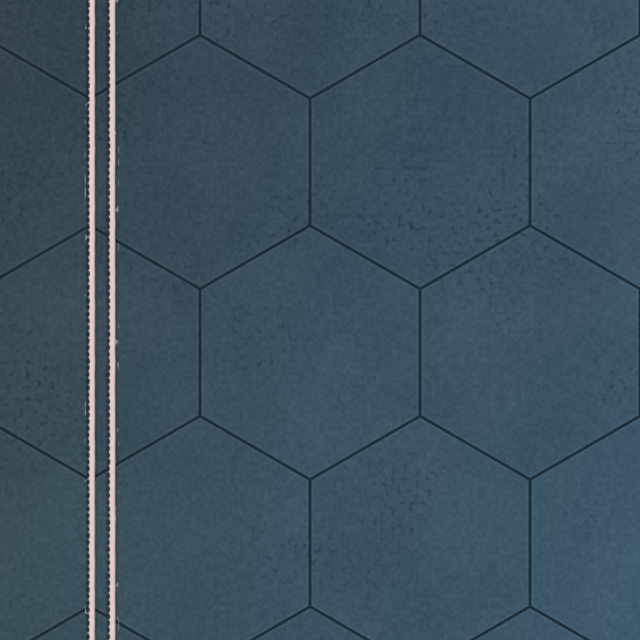
A WebGL 1 fragment shader for this pattern:

```glsl
precision highp float;

uniform vec2 u_resolution;

const float TILE_WIDTH = 0.34375;
const vec2 TILE_CENTER = vec2(0.4844, 0.4492);
const vec2 HEX_PERIOD = vec2(1.0, 1.7320508);
const vec3 GROUT = vec3(0.10, 0.155, 0.19);
const vec3 CORD = vec3(0.90, 0.795, 0.765);
const vec3 FUZZ = vec3(0.63, 0.60, 0.62);

float hash(vec2 p) {
  vec3 q = fract(vec3(p.xyx) * 0.1031);
  q += dot(q, q.yzx + 33.33);
  return fract((q.x + q.y) * q.z);
}

vec2 gradient(vec2 cell) {
  float angle = 6.28318 * hash(cell);
  return vec2(cos(angle), sin(angle));
}

// Gradient noise, roughly -0.7 to 0.7
float noise(vec2 p) {
  vec2 i = floor(p), f = fract(p);
  vec2 w = f * f * f * (f * (f * 6.0 - 15.0) + 10.0);
  vec2 e = vec2(1.0, 0.0);
  float a = dot(gradient(i), f);
  float b = dot(gradient(i + e.xy), f - e.xy);
  float c = dot(gradient(i + e.yx), f - e.yx);
  float d = dot(gradient(i + e.xx), f - e.xx);
  return mix(mix(a, b, w.x), mix(c, d, w.x), w.y);
}

float fbm(vec2 p) {
  float sum = 0.0, amplitude = 0.5;
  for (int i = 0; i < 4; i++) {
    sum += amplitude * noise(p);
    p = p * 2.03 + 17.3;
    amplitude *= 0.5;
  }
  return sum;
}

// Antialiased coverage of a band around zero
float band(float d, float halfWidth, float px) {
  return 1.0 - smoothstep(halfWidth - px, halfWidth + px, abs(d));
}

// Position inside the nearest pointy-top hexagon of unit width
vec2 hexLocal(vec2 p) {
  vec2 a = mod(p + 0.5 * HEX_PERIOD, HEX_PERIOD) - 0.5 * HEX_PERIOD;
  vec2 b = mod(p, HEX_PERIOD) - 0.5 * HEX_PERIOD;
  return dot(a, a) < dot(b, b) ? a : b;
}

float hexEdge(vec2 p) {
  p = abs(p);
  return 0.5 - max(p.x, dot(p, vec2(0.5, 0.8660254)));
}

// Broad colour drift with fine grain and worn dark speckles
vec3 stone(vec2 uv, float tint) {
  vec3 bottom = mix(vec3(0.232, 0.310, 0.345), vec3(0.235, 0.345, 0.420), uv.x);
  vec3 top = mix(vec3(0.205, 0.265, 0.305), vec3(0.240, 0.330, 0.390), uv.x);
  vec3 color = mix(bottom, top, smoothstep(0.0, 1.0, uv.y));
  float grain = 0.030 * noise(uv * 150.0) + 0.018 * noise(uv * 67.0 + 9.0);
  float clouds = 0.045 * fbm(uv * 5.0 + 3.0);
  float patches = smoothstep(-0.1, 0.4, fbm(uv * 4.0 + 31.0) + 0.25 * (uv.y - 0.5));
  float speckle = smoothstep(0.12, 0.5, noise(uv * 105.0 + 51.0)) * patches;
  return color + grain + clouds + tint - 0.065 * speckle;
}

// Pale cord with a dark beaded left side and stray fibres
vec3 drawCord(vec3 base, vec2 uv, float x, float fuzzSide, float px) {
  float d = uv.x - x + 0.0007 * noise(vec2(uv.y * 45.0, x * 90.0));
  float shadow = band(d, 0.0085, px + 0.002);
  vec3 color = mix(base, base * 0.75, 0.6 * shadow);

  vec2 tuft = vec2((d - fuzzSide * 0.007) * 110.0, uv.y * 58.0 + x * 300.0);
  float fibre = smoothstep(0.24, 0.42, noise(tuft)) * band(d - fuzzSide * 0.006, 0.0045, px);
  color = mix(color, FUZZ, 0.75 * fibre);

  float core = band(d, 0.0052, px);
  float rounded = 1.0 - 0.16 * smoothstep(0.0015, 0.0052, abs(d));
  color = mix(color, CORD * rounded + 0.03 * noise(uv * 130.0), core);

  // Scalloped beads along the left rim
  float row = uv.y / 0.0105;
  float beadY = (fract(row) - 0.5) * 0.0105;
  float size = 0.0026 + 0.0011 * hash(vec2(floor(row), x * 100.0));
  float bead = band(length(vec2((d + 0.0058) * 1.2, beadY * 0.8)), size, px);
  return mix(color, GROUT * 1.15, 0.85 * bead);
}

void main() {
  float px = 1.0 / min(u_resolution.x, u_resolution.y);
  vec2 uv = gl_FragCoord.xy * px;

  vec2 p = (uv - TILE_CENTER) / TILE_WIDTH;
  vec2 local = hexLocal(p);
  vec2 id = floor((p - local) * 2.0 / vec2(1.0, HEX_PERIOD.y) + 0.5);
  float tint = 0.012 * (hash(id + 40.0) - 0.5);
  vec3 color = stone(uv, tint);

  // Thin joints with a faintly lighter bevel
  float edge = hexEdge(local) * TILE_WIDTH;
  color += 0.018 * band(edge - 0.0045, 0.0015, px);
  float joint = band(edge, 0.0019 + 0.0003 * noise(uv * 40.0), px);
  color = mix(color, GROUT, 0.95 * joint);

  color = drawCord(color, uv, 0.1432, -1.0, px);
  color = drawCord(color, uv, 0.1750, 1.0, px);
  gl_FragColor = vec4(color, 1.0);
}
```
